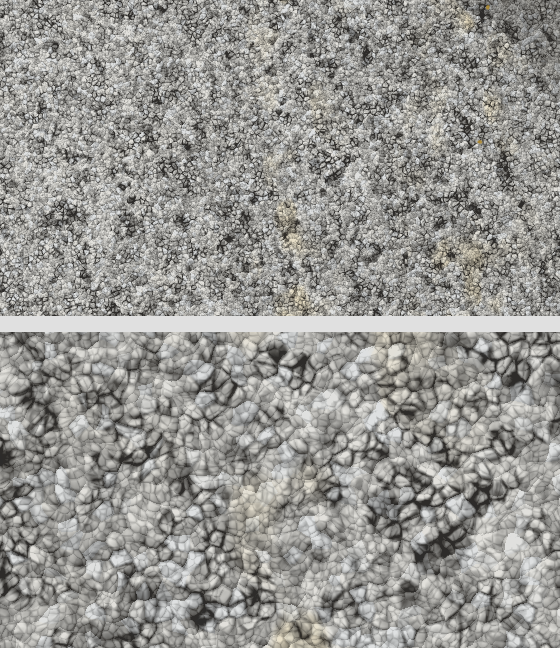
Top: the whole. Bottom: its middle third, enlarged.
Give the GLSL for this texture, as a Shadertoy shader.

```glsl
// Weathered granite: packed pale grains, dark crevices, faint tan stains and lichen specks.

vec3 hash3(vec2 p) {
    vec3 q = fract(vec3(p.xyx) * vec3(0.1031, 0.1030, 0.0973));
    q += dot(q, q.yxz + 33.33);
    return fract((q.xxy + q.yzz) * q.zyx);
}

// Cellular noise: x = distance to the seed, y = gap to the border,
// z = random value of the grain, w = slope towards the light
vec4 grains(vec2 p) {
    vec2 cell = floor(p);
    float nearest = 9.0, second = 9.0, id = 0.0, slope = 0.0;
    for (int j = -1; j <= 1; j++)
    for (int i = -1; i <= 1; i++) {
        vec2 c = cell + vec2(i, j);
        vec3 h = hash3(c);
        vec2 toPoint = p - c - h.xy;
        float d = length(toPoint);
        if (d < nearest) {
            second = nearest;
            nearest = d;
            id = h.z;
            slope = dot(toPoint, vec2(-0.5, 0.85));
        } else {
            second = min(second, d);
        }
    }
    return vec4(nearest, second - nearest, id, slope);
}

// Smoothly blended cell values, for patches and stains
float patches(vec2 p) {
    vec2 cell = floor(p);
    float sum = 0.0, weights = 0.0;
    for (int j = -1; j <= 1; j++)
    for (int i = -1; i <= 1; i++) {
        vec2 c = cell + vec2(i, j);
        vec3 h = hash3(c + 71.0);
        vec2 d = p - c - h.xy;
        float w = exp(-5.0 * dot(d, d));
        sum += w * h.z;
        weights += w;
    }
    return sum / weights;
}

// Layered sines that bend the grain borders
vec2 bend(vec2 p) {
    return sin(p.yx * 57.0 + 2.0 * sin(p * 31.0)) * 0.0025
         + sin(p.yx * 171.0 + 2.0 * sin(p * 113.0)) * 0.0011;
}

float band(float x, float center, float width) {
    float d = (x - center) / width;
    return exp(-d * d);
}

void mainImage(out vec4 fragColor, in vec2 fragCoord) {
    vec2 st = fragCoord / iResolution.xy;
    vec2 uv = fragCoord / iResolution.y;
    vec2 p = uv + bend(uv);
    vec2 slanted = vec2(p.x * 1.15 + p.y * 0.2, p.y * 0.85);

    // Grain layers
    vec4 coarse = grains(p * 66.0);
    vec4 fine = grains(p * 125.0 + 19.0);
    vec4 crystal = grains(p * 26.0 + 43.0);
    float broad = patches(slanted * 5.0);
    float middle = patches(slanted * 23.0 + 7.0);
    float grit = patches(uv * 150.0);

    // Mottled brightness with light from the upper left
    float tone = 0.762 + 0.05 * (broad - 0.5) + 0.1 * (middle - 0.5);
    tone += 0.18 * (coarse.z - 0.5) + 0.14 * (fine.z - 0.5) + 0.24 * (grit - 0.5);
    tone += 0.14 * coarse.w + 0.08 * fine.w + 0.06 * (0.5 - st.x);
    tone += 0.07 * step(0.93, crystal.z) * smoothstep(0.05, 0.25, crystal.y);

    // Crevices that fade in and out from grain to grain, and small pits
    float broken = smoothstep(0.25, 0.8, patches(p * 48.0 + 61.0));
    float cluster = smoothstep(0.2, 0.8, patches(slanted * 15.0 + 31.0));
    float depth = 0.05 + broken * (0.24 + 0.16 * cluster);
    tone -= depth * (1.0 - smoothstep(0.0, 0.45, coarse.y));
    tone -= 0.13 * (1.0 - smoothstep(0.0, 0.45, fine.y));
    tone -= (0.1 + 0.16 * cluster) * smoothstep(0.62, 0.9, patches(slanted * 46.0 + 5.0));

    // Smoother dark corner
    float corner = (st.x - 0.77) * 1.3 + st.y - 1.0 + 0.2 * (broad - 0.5);
    corner = smoothstep(-0.06, 0.2, corner);
    tone = mix(tone, 0.45 + 0.65 * (tone - 0.6), 0.8 * corner);
    tone = clamp(tone, 0.17, 0.88);

    // Neutral stone with cool grains and brown shadows
    vec3 color = tone * mix(vec3(1.03, 1.0, 0.95), vec3(1.005, 1.0, 0.977), smoothstep(0.2, 0.5, tone));
    color *= mix(vec3(1.0), vec3(0.985, 1.0, 1.025), smoothstep(0.75, 0.9, coarse.z));

    // Faint tan stains along two upright bands
    float stain = band(st.x, 0.52, 0.06) + band(st.x, 0.83, 0.08) + 0.1;
    stain *= smoothstep(0.45, 0.85, patches(p * vec2(17.0, 11.0) + 3.0));
    color *= mix(vec3(1.0), vec3(1.05, 1.0, 0.88), stain * (0.2 + 0.7 * middle));

    // Rare ochre lichen specks
    vec4 lichen = grains(p * 5.0 + 90.0);
    float speck = step(0.95, lichen.z) * (1.0 - smoothstep(0.02, 0.04, lichen.x));
    color = mix(color, vec3(0.68, 0.53, 0.16), 0.85 * speck);

    fragColor = vec4(color, 1.0);
}
```
